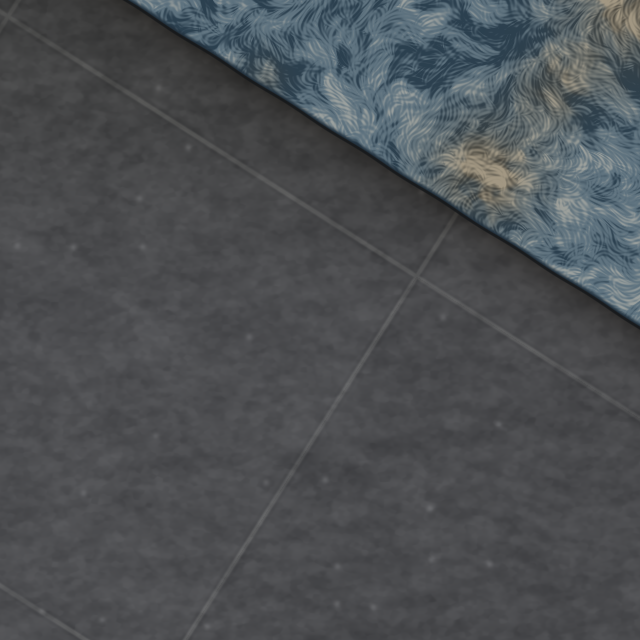
Write a three.js fragment shader that draws this texture.

```glsl
// A shaggy blue and tan rug lying across dark slate tiles, seen from above.
// One rotated frame carries the square tile grid, the rug edge and its shadow;
// blended cellular noise gives the stone mottling and the curved rug fibres.

varying vec2 vUv;

const vec2 JOINT = vec2(0.651, 0.568);   // where four tiles meet
const vec2 ALONG = vec2(0.844, -0.537);  // direction of the rug edge
const float TILE = 0.757;
const float RUG_EDGE = 0.1207;

vec2 hash2(vec2 c) {
  vec2 k = vec2(dot(c, vec2(127.1, 311.7)), dot(c, vec2(269.5, 183.3)));
  return fract(sin(k) * 43758.5);
}

mat2 rotation(float a) {
  float c = cos(a), s = sin(a);
  return mat2(c, -s, s, c);
}

float blob(vec2 p, vec2 center, float radius) {
  vec2 d = (p - center) / radius;
  return exp(-dot(d, d));
}

// Soft cellular noise: random tones blended around jittered points.
float mottle(vec2 p, float seed) {
  vec2 cell = floor(p), local = fract(p);
  float total = 0.0, weight = 0.0001;
  for (int j = -1; j <= 1; j++) {
    for (int i = -1; i <= 1; i++) {
      vec2 o = vec2(float(i), float(j));
      vec2 rnd = hash2(cell + o + seed);
      vec2 d = o + rnd - local;
      float w = exp(-5.0 * dot(d, d));
      total += w * fract(rnd.x * 17.0 + rnd.y * 31.0);
      weight += w;
    }
  }
  return total / weight;
}

// Long bent cells following a flow angle: x = tone, y = fibre ripple.
vec2 tufts(vec2 p, float flow, float seed) {
  vec2 cell = floor(p), local = fract(p);
  vec2 total = vec2(0.0);
  float weight = 0.0001;
  for (int j = -2; j <= 2; j++) {
    for (int i = -2; i <= 2; i++) {
      vec2 o = vec2(float(i), float(j));
      vec2 rnd = hash2(cell + o + seed);
      vec2 q = rotation(flow + 1.5 * (rnd.x - 0.5)) * (local - o - rnd);
      q.y += (rnd.y - 0.5) * q.x * q.x;
      float w = exp(-2.0 * q.x * q.x - 14.0 * q.y * q.y);
      float tone = fract(rnd.x * 17.0 + rnd.y * 31.0);
      total += w * vec2(tone, sin(q.y * 16.0 + tone * 6.28));
      weight += w;
    }
  }
  return total / weight;
}

// Thin pale seam with a faint dark rim on each side.
vec2 seam(float d) {
  float line = 1.0 - smoothstep(0.0012, 0.0050, d);
  float rim = smoothstep(0.003, 0.006, d) * (1.0 - smoothstep(0.006, 0.011, d));
  return vec2(line, rim);
}

vec3 stoneFloor(vec2 uv, vec2 frame) {
  vec2 wavy = uv + 0.006 * sin(uv.yx * vec2(31.0, 23.0));
  float rightTile = step(0.0, frame.x) * step(frame.y, 0.0);
  float grain = 0.036 * (mottle(wavy * vec2(13.0, 34.0), 3.0) - 0.5);
  grain += 0.045 * (mottle(wavy * vec2(48.0, 74.0), 11.0) - 0.5);
  grain += 0.030 * (mottle(uv * vec2(110.0, 150.0), 23.0) - 0.5);
  grain += 0.006 * rightTile * sin(wavy.y * 150.0 + 5.0 * sin(uv.x * 7.0));
  vec3 color = mix(vec3(0.305, 0.308, 0.319), vec3(0.268, 0.270, 0.272),
                   smoothstep(0.45, 1.0, uv.y));
  color += grain - 0.014 * rightTile;

  // Sparse mineral specks
  vec2 p = uv * 11.0, rnd = hash2(floor(p) + 7.0);
  float speck = blob(fract(p), 0.2 + 0.6 * rnd, 0.06);
  color += 0.08 * speck * step(0.8, fract(rnd.x * 13.0 + rnd.y * 7.0));

  // Square grid of seams
  vec2 d = abs(fract(frame / TILE + 0.5) - 0.5) * TILE;
  vec2 a = seam(d.x), b = seam(d.y);
  float wear = 0.55 + 0.45 * mottle(uv * 18.0, 41.0);
  color -= 0.014 * max(a.y, b.y) * (1.0 - max(a.x, b.x));
  color += vec3(0.075, 0.075, 0.068) * max(a.x, b.x) * wear;

  // Contact shadow under the rug
  float gap = max(RUG_EDGE - frame.y, 0.0);
  float shade = 0.17 * exp(-gap / 0.09) + 0.26 * exp(-gap / 0.022);
  return color * (1.0 - shade * vec3(0.94, 1.0, 1.08));
}

vec3 shagRug(vec2 uv, float inside) {
  float flow = 0.7 + 1.1 * sin(uv.x * 13.0 + 2.0 * sin(uv.y * 9.0)) + 0.8 * sin(uv.y * 17.0);
  vec2 p = uv + 0.005 * sin(uv.yx * vec2(67.0, 59.0));
  vec2 coarse = tufts(p * 29.0, flow, 5.0);
  vec2 fine = tufts(p * 58.0, flow + 0.4, 19.0);
  float patches = mottle(uv * 9.0, 31.0);
  float tone = 0.46 + 0.50 * (coarse.x - 0.5) + 0.42 * (fine.x - 0.5)
             + 0.10 * coarse.y + 0.11 * fine.y + 0.28 * (patches - 0.5);
  tone -= 0.16 * blob(uv, vec2(0.68, 0.93), 0.13);
  vec3 blue = mix(vec3(0.17, 0.25, 0.31), vec3(0.37, 0.45, 0.50), smoothstep(0.05, 0.5, tone));
  blue = mix(blue, vec3(0.61, 0.63, 0.62), smoothstep(0.48, 0.95, tone));
  vec3 tan_ = mix(vec3(0.27, 0.25, 0.21), vec3(0.64, 0.59, 0.50), smoothstep(0.1, 0.9, tone));
  float warm = blob(uv, vec2(0.76, 0.73), 0.085) + blob(uv, vec2(0.98, 0.97), 0.10)
             + 0.6 * blob(uv, vec2(0.87, 0.86), 0.06) + 0.4 * blob(uv, vec2(0.41, 0.88), 0.04);
  vec3 color = mix(blue, tan_, clamp(warm * (0.5 + 0.8 * coarse.x), 0.0, 0.9));
  // Dark blue bound hem
  return mix(vec3(0.13, 0.19, 0.24), color, smoothstep(0.001, 0.009, inside));
}

void main() {
  vec2 offset = vUv - JOINT;
  vec2 frame = vec2(dot(offset, ALONG), dot(offset, vec2(-ALONG.y, ALONG.x)));
  float inside = frame.y - RUG_EDGE + 0.0008 * sin(frame.x * 45.0);
  vec3 color = stoneFloor(vUv, frame);
  if (inside > -0.004) {
    color = mix(color, shagRug(vUv, inside), smoothstep(-0.001, 0.002, inside));
  }
  float outline = 1.0 - smoothstep(0.0008, 0.0035, abs(inside + 0.001));
  color = mix(color, vec3(0.08, 0.09, 0.10), 0.85 * outline);
  gl_FragColor = vec4(color, 1.0);
}
```
